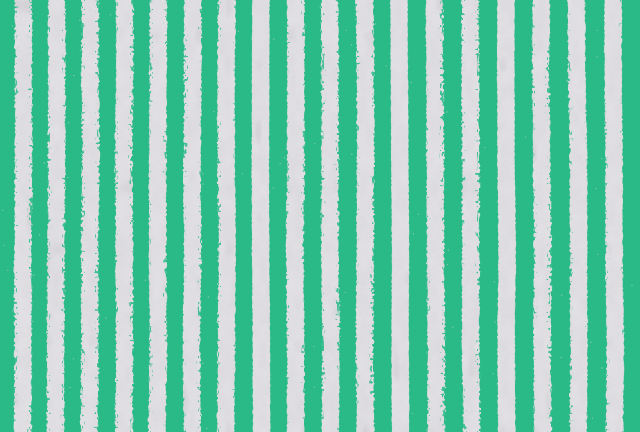
Write a WebGL 1 fragment shader that draws this pattern.

```glsl
precision highp float;
// Eighteen chalky off-white vertical stripes with dry-brushed edges on flat green.
uniform vec2 u_resolution;

// Lengths are fractions of the canvas width.
#define STRIPES 18.0
#define FIRST_CENTER 0.0362
#define PITCH 0.0543
#define BOW 0.0091
#define HALF_WIDTH 0.0137
#define GRAIN 0.0033
#define RAGGED 0.0042
#define DRY_DEPTH 0.0105
#define FLECK_OPACITY 0.85
#define GREEN vec3(0.16, 0.73, 0.53)
#define CHALK vec3(0.872, 0.866, 0.88)

float hash(vec2 p) {
  vec3 q = fract(vec3(p.xyx) * 0.1031);
  q += dot(q, q.yzx + 33.33);
  return fract((q.x + q.y) * q.z);
}

float noise(vec2 p) {
  vec2 i = floor(p), f = fract(p);
  f = f * f * (3.0 - 2.0 * f);
  return mix(mix(hash(i), hash(i + vec2(1.0, 0.0)), f.x),
             mix(hash(i + vec2(0.0, 1.0)), hash(i + vec2(1.0, 1.0)), f.x), f.y);
}

// The stripes crowd slightly to the left and spread to the right.
float bow(float index) {
  float t = 2.0 * index / (STRIPES - 1.0) - 1.0;
  return BOW * (1.0 - t * t);
}

// Hand-drawn centre line: bowed spacing, slight fan and slow wobble.
float stripeCenter(float index, float y) {
  float fan = (index - 7.0) * 0.0005 * (0.34 - y);
  float wobble = (noise(vec2(y * 7.0, index * 5.0 + 40.0)) - 0.5) * 0.0024;
  return FIRST_CENTER + index * PITCH - bow(index) + fan + wobble;
}

// A few stripes carry a full load of paint.
float isSolid(float index) {
  return step(6.5, index) * step(mod(index, 3.5), 0.6);
}

float stripeCoverage(vec2 p, float index, float pixel) {
  float offset = p.x - stripeCenter(index, p.y);
  float side = step(0.0, offset);
  float seed = index * 2.0 + side;
  float inside = HALF_WIDTH - abs(offset);

  // Paint load differs by stripe, by side and along the stroke.
  float sideDry = mix(0.35, 1.0, hash(vec2(seed, 7.0)));
  float patches = smoothstep(0.15, 0.7, noise(vec2(p.y * 11.0, seed * 3.0)));
  float dry = sideDry * mix(0.45, 1.0, patches) * (1.0 - 0.88 * isSolid(index));

  // Toothed outline.
  float tooth = noise(p / GRAIN * vec2(0.7, 1.0) + seed * 17.0);
  float ragged = inside + (tooth - 0.55) * RAGGED * mix(0.3, 1.0, dry);
  float edge = smoothstep(-0.7 * pixel, 0.7 * pixel, ragged);

  // Bare flecks that thin out towards the middle.
  float depth = DRY_DEPTH * mix(0.45, 1.0, dry);
  float fade = 1.0 - smoothstep(0.0, depth, inside);
  float fleck = noise(p / GRAIN * vec2(1.15, 0.9) + 91.0);
  float threshold = mix(0.88, 0.5, fade * dry);
  float bare = smoothstep(threshold, threshold + 0.22, fleck) * smoothstep(0.0, 0.3, fade * dry);
  return edge * (1.0 - FLECK_OPACITY * bare);
}

void main() {
  float pixel = 1.0 / u_resolution.x;
  vec2 p = gl_FragCoord.xy * pixel;

  // Nearest stripe, with the bowed spacing undone.
  float guess = (p.x - FIRST_CENTER) / PITCH;
  float index = floor(guess + bow(guess) / PITCH + 0.5);
  index = clamp(index, 0.0, STRIPES - 1.0);
  float coverage = stripeCoverage(p, index, pixel);

  // Sparse pale specks on the ground.
  vec2 cell = floor(p / 0.008);
  vec2 spot = 0.25 + 0.5 * vec2(hash(cell + 11.0), hash(cell + 23.0));
  float speckDistance = length(fract(p / 0.008) - spot) * 0.008;
  float speck = step(0.987, hash(cell + 57.0)) * (1.0 - smoothstep(0.0003, 0.0003 + pixel, speckDistance));
  coverage = max(coverage, 0.4 * speck);

  // Soft mottling and rare grey smudges in the chalk.
  float mottle = noise(p * vec2(90.0, 45.0)) + 0.5 * noise(p * 220.0) - 0.75;
  float smudge = smoothstep(0.8, 1.0, noise(p * vec2(42.0, 21.0) + 130.0));
  vec3 chalk = CHALK + 0.02 * mottle - 0.035 * smudge;

  gl_FragColor = vec4(mix(GREEN, chalk, coverage), 1.0);
}
```
